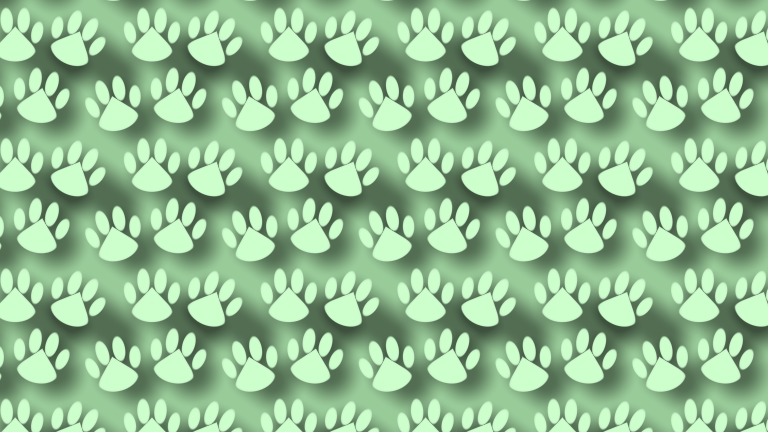
Reproduce this pattern procedurally as a WebGL 1 fragment shader.

```glsl
precision highp float;
// Repeating pale green paw prints, four per tile, with soft slanted shadows.

uniform vec2 u_resolution;

const float UNITS = 432.0;                 // layout units per canvas height
const vec2 TILE = vec2(136.8, 130.3);
const vec3 GROUND = vec3(0.60, 0.795, 0.60);
const vec3 PAW = vec3(0.80, 1.0, 0.80);
const vec3 PAW_RIM = vec3(0.79, 0.96, 0.79);
const vec2 SHADOW_REACH = vec2(42.0, 30.0);
const vec2 SHADOW_FADE = vec2(6.0, 36.0);  // solid and vanishing distance
const float SHADOW_STRENGTH = 0.46;
const float SHADOW_LIMIT = 0.60;

// Clockwise turn of the local frame, with y pointing down.
vec2 toLocal(vec2 p, float degreesTurned) {
  float a = radians(degreesTurned);
  float c = cos(a), s = sin(a);
  return vec2(c * p.x + s * p.y, c * p.y - s * p.x);
}

vec2 wrapToTile(vec2 p) {
  return mod(p + 0.5 * TILE, TILE) - 0.5 * TILE;
}

float ellipse(vec2 p, vec2 radii) {
  return (length(p / radii) - 1.0) * min(radii.x, radii.y);
}

float smoothMax(float a, float b, float k) {
  float h = max(k - abs(a - b), 0.0) / k;
  return max(a, b) + 0.25 * h * h * k;
}

// Wedge-topped pad with a round base.
float padDistance(vec2 p) {
  float wedge = dot(vec2(abs(p.x), p.y + 20.5), vec2(0.73, -0.69));
  float base = ellipse(vec2(p.x, max(p.y - 1.0, 0.0)), vec2(21.0, 13.5));
  return smoothMax(wedge, base, 4.0);
}

float pawDistance(vec2 p) {
  vec2 m = vec2(abs(p.x), p.y);
  float inner = ellipse(toLocal(m - vec2(8.5, -26.5), 4.0), vec2(6.2, 12.5));
  float outer = ellipse(toLocal(m - vec2(22.0, -14.5), 14.0), vec2(5.7, 11.0));
  return min(padDistance(p), min(inner, outer));
}

// Adds one paw to the nearest distance and to the summed shadow.
void addPaw(vec2 p, vec2 center, float turn, float reach,
            inout float nearest, inout float shadow) {
  vec2 q = wrapToTile(p - center);
  nearest = min(nearest, pawDistance(toLocal(q, turn)));

  // The shadow is a blurred capsule running down to the right.
  vec2 halfCast = 0.5 * reach * SHADOW_REACH;
  vec2 start = center + vec2(4.0, -6.0);
  vec2 s = wrapToTile(p - start - halfCast);
  float along = clamp(dot(s, halfCast) / dot(halfCast, halfCast), -1.0, 1.0);
  float d = length(s - along * halfCast);
  shadow += 1.0 - smoothstep(SHADOW_FADE.x, SHADOW_FADE.y, d);
}

void main() {
  vec2 p = gl_FragCoord.xy / u_resolution.y;
  p = vec2(p.x, 1.0 - p.y) * UNITS;
  float pixel = UNITS / u_resolution.y;

  float nearest = 1000.0;
  float shadow = 0.0;
  addPaw(p, vec2(152.0, 47.0), 0.0, 1.0, nearest, shadow);
  addPaw(p, vec2(208.0, 50.0), 25.0, 1.0, nearest, shadow);
  addPaw(p, vec2(117.5, 116.0), -15.0, 0.35, nearest, shadow);
  addPaw(p, vec2(174.5, 108.0), 13.0, 0.35, nearest, shadow);

  vec3 color = GROUND * (1.0 - min(shadow * SHADOW_STRENGTH, SHADOW_LIMIT));
  vec3 fill = mix(PAW, PAW_RIM, smoothstep(-2.0, 0.0, nearest));
  float coverage = 1.0 - smoothstep(-0.7 * pixel, 0.7 * pixel, nearest);
  gl_FragColor = vec4(mix(color, fill, coverage), 1.0);
}
```
